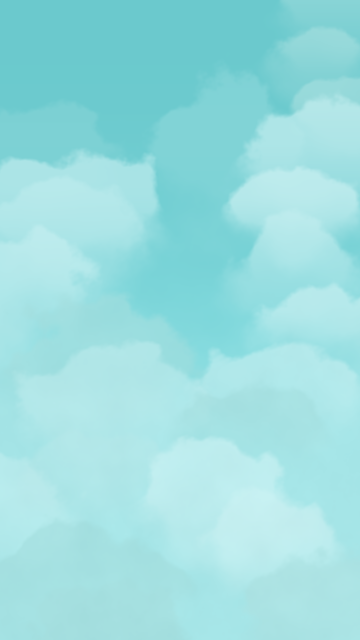
Give the GLSL for this texture, as a Shadertoy shader.

```glsl
const vec3 SKY_HIGH = vec3(0.42, 0.79, 0.805);
const vec3 SKY_LOW = vec3(0.56, 0.89, 0.905);
const vec3 HAZE = vec3(0.69, 0.905, 0.91);
const vec3 CLOUD_LIT = vec3(0.785, 0.94, 0.945);
const vec3 CLOUD_SHADE = vec3(0.64, 0.87, 0.87);
const int PUFFS = 24;

float hash(vec2 p) {
    return fract(sin(dot(p, vec2(127.1, 311.7))) * 43758.5);
}

float noise(vec2 p) {
    vec2 cell = floor(p);
    vec2 f = fract(p);
    f = f * f * (3.0 - 2.0 * f);
    float low = mix(hash(cell), hash(cell + vec2(1, 0)), f.x);
    float high = mix(hash(cell + vec2(0, 1)), hash(cell + vec2(1, 1)), f.x);
    return mix(low, high, f.y);
}

float fbm(vec2 p) {
    float sum = 0.0;
    float amp = 0.5;
    for (int i = 0; i < 5; i++) {
        sum += amp * noise(p);
        p = mat2(1.6, 1.2, -1.2, 1.6) * p + 7.3;
        amp *= 0.5;
    }
    return sum;
}

// Ragged ellipse, crisp around its crown and thinning towards its base
float puff(vec2 p, vec2 centre, vec2 radius, float seed) {
    vec2 q = (p - centre) / radius;
    float ragged = fbm(p * 13.0 + seed * 17.0) - 0.5;
    float d = length(q) - 1.0 + 1.1 * ragged;
    float edge = mix(0.45, 0.09, smoothstep(-0.6, 0.3, q.y));
    float body = mix(0.5, 1.0, smoothstep(-1.0, 0.5, q.y));
    return smoothstep(edge, -edge, d) * body;
}

// Thin veil over the lower sky, with a clear gap near the middle
float hazeCover(vec2 p, float width) {
    float wisps = fbm(p * vec2(6.0, 8.0) + 3.0) - 0.5;
    float side = abs(p.x / width - 0.48) * 2.0;
    float height = p.y + 0.3 * wisps - 0.16 * side * side;
    return smoothstep(0.54, 0.18, height);
}

// Banks hug the two sides above and spread inwards below
vec3 addCloudBanks(vec3 col, vec2 p, float width) {
    for (int i = 0; i < PUFFS; i++) {
        float id = float(i);
        float depth = id / float(PUFFS - 1);
        float onLeft = mod(id, 2.0);
        float spread = mix(0.05, 0.3, depth) * hash(vec2(id, 1.3));
        float y = 1.0 - depth + 0.06 * (hash(vec2(id, 2.7)) - 0.5);
        vec2 centre = vec2(mix(width - spread, spread - 0.02, onLeft), y);

        float size = mix(0.06, 0.11, hash(vec2(id, 4.1))) + 0.03 * depth;
        vec2 radius = size * vec2(1.15, 0.8);
        float opacity = mix(0.4, 0.85, hash(vec2(id, 5.9)));
        opacity *= mix(1.0, smoothstep(0.85, 0.6, y), onLeft);

        float lit = smoothstep(0.15, 0.6, hash(vec2(id, 8.3)));
        vec3 tint = mix(CLOUD_SHADE, CLOUD_LIT, lit);
        col = mix(col, tint, opacity * puff(p, centre, radius, id + 1.0));
    }
    return col;
}

void mainImage(out vec4 fragColor, in vec2 fragCoord) {
    vec2 p = fragCoord / iResolution.y;
    float width = iResolution.x / iResolution.y;

    // Sky and haze
    vec3 col = mix(SKY_LOW, SKY_HIGH, smoothstep(0.1, 0.92, p.y));
    col = mix(col, HAZE, 0.7 * hazeCover(p, width));

    // Faint high cloud
    vec2 drift = vec2(0.62 * width, 0.76);
    col = mix(col, HAZE, 0.3 * puff(p, drift, vec2(0.1, 0.12), 31.0));

    // Cloud banks and fine mottling
    col = addCloudBanks(col, p, width);
    float mottling = fbm(p * 22.0) - 0.5;
    col += 0.03 * mottling * smoothstep(0.75, 0.3, p.y);

    fragColor = vec4(col, 1.0);
}
```
